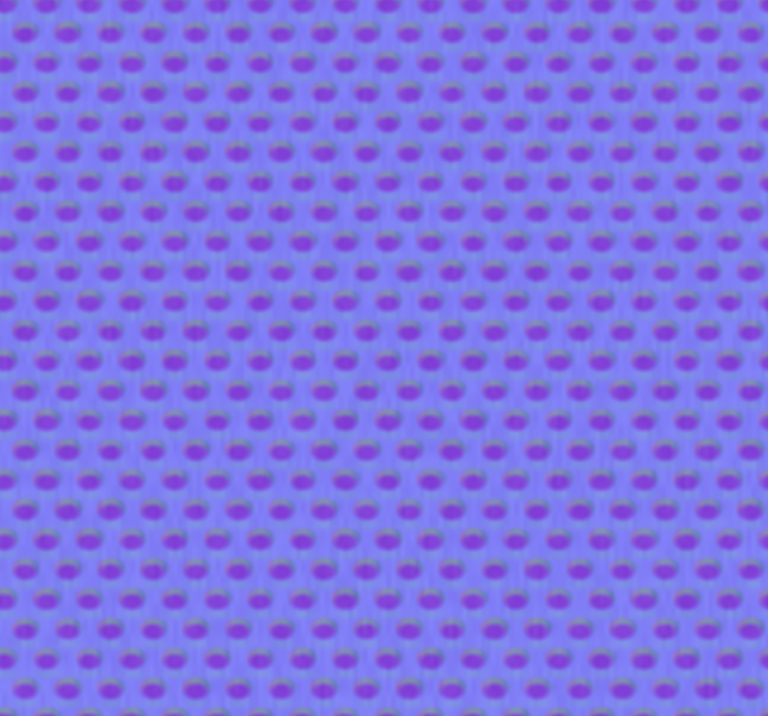
Give the GLSL for this texture map, as a WebGL 1 fragment shader.

```glsl
precision highp float;
// Tiling normal map of soft oval dimples in staggered rows, 18 across and 24 down.
// Each dimple blends a violet lower slope, a grey-green upper rim and a pale halo
// below; wrapping noise adds fine vertical streaks and small differences per dimple.
uniform vec2 u_resolution;

const vec2 GRID = vec2(18.0, 24.0);
const vec2 STREAK_GRID = vec2(162.0, 48.0);
const vec2 FIRST_CENTRE = vec2(0.10, 0.087);
const float CELL_ASPECT = 1.428;

const vec3 FLAT_BLUE = vec3(0.50, 0.49, 0.965);
const vec3 PALE_BLUE = vec3(0.49, 0.56, 0.89);
const vec3 VIOLET = vec3(0.505, 0.255, 0.845);
const vec3 RIM_LEFT = vec3(0.60, 0.44, 0.74);
const vec3 RIM_TOP = vec3(0.50, 0.56, 0.69);
const vec3 RIM_RIGHT = vec3(0.39, 0.49, 0.72);

float hash(vec2 p) {
  vec3 q = fract(vec3(p.xyx) * 0.1031);
  q += dot(q, q.yzx + 33.33);
  return fract((q.x + q.y) * q.z);
}

// Value noise that repeats after "period" cells.
float wrappedNoise(vec2 p, vec2 period) {
  vec2 cell = floor(p);
  vec2 f = fract(p);
  f = f * f * (3.0 - 2.0 * f);
  vec2 a = mod(cell, period);
  vec2 b = mod(cell + 1.0, period);
  float low = mix(hash(a), hash(vec2(b.x, a.y)), f.x);
  float high = mix(hash(vec2(a.x, b.y)), hash(b), f.x);
  return mix(low, high, f.y);
}

// Horizontal position in dimple cells, with odd rows moved by half a cell.
float staggeredX(float x, float row) {
  return x - FIRST_CENTRE.x - 0.5 * mod(row, 2.0) + 0.5;
}

// Offset from the nearest dimple centre of a row, in row heights, y upwards.
vec2 dimpleOffset(vec2 grid, float row) {
  float x = fract(staggeredX(grid.x, row)) - 0.5;
  return vec2(x * CELL_ASPECT, row + FIRST_CENTRE.y - grid.y);
}

float softEllipse(vec2 p, vec2 radius, float inner, float outer) {
  return 1.0 - smoothstep(inner, outer, length(p / radius));
}

// Pale shading just below a dimple.
float halo(vec2 p) {
  vec2 q = (p - vec2(0.02, -0.50)) / vec2(0.40, 0.17);
  return exp(-dot(q, q));
}

vec3 rimColour(float x) {
  vec3 colour = mix(RIM_TOP, RIM_LEFT, smoothstep(0.08, 0.45, -x));
  return mix(colour, RIM_RIGHT, smoothstep(0.05, 0.42, x));
}

vec3 shadeDimple(vec3 ground, vec2 p, float variation) {
  float size = 1.0 + 0.06 * (variation - 0.5);
  float rim = softEllipse(p - vec2(0.01, 0.02), vec2(0.49, 0.38) * size, 0.68, 1.20);
  rim *= smoothstep(-0.30, 0.10, p.y) * (0.88 + 0.12 * variation);
  float slope = softEllipse(p - vec2(-0.01, -0.09), vec2(0.43, 0.29) * size, 0.45, 1.25);
  vec3 colour = mix(ground, rimColour(p.x), rim);
  return mix(colour, VIOLET, slope);
}

void main() {
  vec2 uv = gl_FragCoord.xy / u_resolution;
  vec2 grid = vec2(uv.x, 1.0 - uv.y) * GRID;
  float row = floor(grid.y - FIRST_CENTRE.y + 0.5);
  vec2 p = dimpleOffset(grid, row);

  // Flat ground with halos from this row and the row above.
  float pale = halo(p) + halo(dimpleOffset(grid, row - 1.0));
  vec3 colour = mix(FLAT_BLUE, PALE_BLUE, min(pale, 1.0));

  // The dimple, varied by its wrapped cell number.
  vec2 id = mod(vec2(floor(staggeredX(grid.x, row)), row), GRID);
  colour = shadeDimple(colour, p, hash(id + 7.0));

  // Fine vertical streaks.
  float streak = wrappedNoise(uv * STREAK_GRID, STREAK_GRID) - 0.5;
  colour += streak * vec3(0.030, 0.045, 0.025);

  gl_FragColor = vec4(clamp(colour, 0.0, 1.0), 1.0);
}
```
